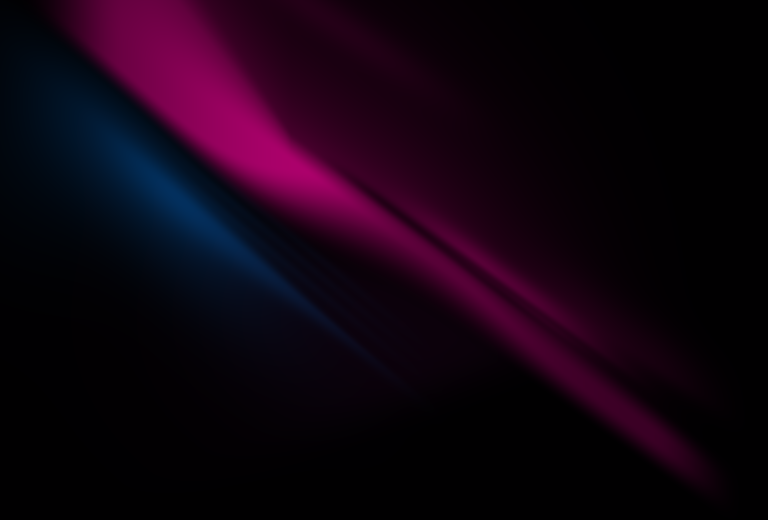
Write a Shadertoy shader that draws this background.

```glsl
const vec3 BASE = vec3(0.004, 0.0, 0.005);
const vec3 MAGENTA = vec3(1.0, 0.006, 0.62);
const vec3 BLUE = vec3(0.01, 0.52, 1.0);
const vec3 PLUM = vec3(0.045, 0.004, 0.04);
const float BAND_SLOPE = 0.72;
const float CREASE_SLOPE = 0.746;
const float BLUE_SLOPE = 0.83;
const float BAND_GAIN = 0.45;
const float TAIL_GAIN = 0.22;
const float HAZE_GAIN = 0.10;
const float BLUE_GAIN = 0.20;

float bell(float x, float width) {
    float t = x / width;
    return exp(-t * t);
}

// Rises over a..b, then falls over c..d
float window(float x, float a, float b, float c, float d) {
    return smoothstep(a, b, x) * (1.0 - smoothstep(c, d, x));
}

// Height below a slanted line through the anchor
float below(vec2 p, vec2 anchor, float slope) {
    return p.y - anchor.y - slope * (p.x - anchor.x);
}

// Streak with separate softness above and below its ridge
float streak(float d, float above, float under) {
    return bell(d, d < 0.0 ? above : under);
}

float magentaLight(vec2 p) {
    float x = p.x;

    // Curved lower edge, softest around the middle
    float lower = BAND_SLOPE * x - 0.025 + 0.06 * bell(x - 0.5, 0.26);
    float softness = 0.035 + 0.13 * bell(x - 0.72, 0.22);
    float body = smoothstep(-0.025, softness, lower - p.y);

    // Upper fold, opening out toward the top left
    float bend = max(0.56 - x, 0.0);
    float fold = below(p, vec2(0.618, 0.318), CREASE_SLOPE) + 0.5 * bend;
    float foldSoft = 0.022 + 0.35 * bend;
    float core = smoothstep(-foldSoft, foldSoft * 1.6, fold);
    float gain = TAIL_GAIN + BAND_GAIN * bell(x - 0.6, x < 0.6 ? 0.4 : 0.3);
    gain *= window(x, 0.03, 0.24, 1.25, 1.43);

    // Haze above the fold
    float h = max(-fold, 0.0);
    float haze = 0.20 * exp(-h / 0.10) + HAZE_GAIN * bell(h, 0.38);
    haze *= window(x, 0.03, 0.3, 0.72, 1.38);
    haze *= 1.0 - 0.55 * bell(fold + 0.016, 0.015) * window(x, 0.6, 0.75, 0.95, 1.1);

    // Fine ridges beside the fold and the faint upper streak
    float ridge = below(p, vec2(0.83, 0.434), 0.73);
    float lines = 0.17 * streak(ridge, 0.03, 0.014) * window(x, 0.72, 0.95, 1.0, 1.3);
    lines += 0.06 * bell(ridge - 0.025, 0.008) * window(x, 0.8, 0.95, 1.0, 1.2);
    float tail = below(p, vec2(1.0, 0.53), 0.64);
    lines += 0.07 * streak(tail, 0.07, 0.03) * window(x, 0.95, 1.15, 1.25, 1.45);
    float veil = below(p, vec2(0.58, 0.0), 0.66);
    lines += 0.07 * bell(veil, 0.045) * window(x, 0.4, 0.6, 0.65, 1.0);

    return body * (mix(haze, gain, core) + lines * (1.0 - 0.7 * core));
}

float blueLight(vec2 p) {
    float x = p.x;
    float d = below(p, vec2(0.21, 0.27), BLUE_SLOPE);

    // Broad glow and its bright, narrowing ridge
    float glow = BLUE_GAIN * streak(d, 0.09, 0.16) * bell(x - 0.31, 0.21);
    float width = mix(0.045, 0.012, smoothstep(0.25, 0.7, x));
    float ridge = 0.16 * streak(d, width * 0.8, width * 1.4)
                * window(x, 0.14, 0.38, 0.42, 0.87);

    // Parallel secondary strands
    float strands = 0.0;
    for (int i = 0; i < 3; i++) {
        float offset = 0.045 + 0.032 * float(i);
        strands += 0.035 * bell(d + offset, 0.012)
                 * window(x, 0.3, 0.48, 0.55, 0.88);
    }
    float mist = 0.06 * bell(x - 0.12, 0.2) * bell(p.y - 0.27, 0.2);
    return glow + ridge + strands + mist;
}

void mainImage(out vec4 fragColor, in vec2 fragCoord) {
    // Height units, measured downward from the top
    vec2 p = fragCoord / iResolution.y;
    p.y = 1.0 - p.y;

    float band = magentaLight(p);
    float lower = BAND_SLOPE * p.x - 0.025 + 0.06 * bell(p.x - 0.5, 0.26);
    float outside = smoothstep(-0.035, 0.035, p.y - lower);

    // Dark plum fill beneath the band
    float plumEdge = 1.14 - 0.39 * p.x - p.y;
    float plum = smoothstep(-0.01, 0.12, plumEdge) * bell(p.x - 0.78, 0.36)
               * bell(p.y - 0.62, 0.25);

    vec3 color = BASE + MAGENTA * band;
    color += outside * (BLUE * blueLight(p) + PLUM * plum);
    fragColor = vec4(clamp(color, 0.0, 1.0), 1.0);
}
```
